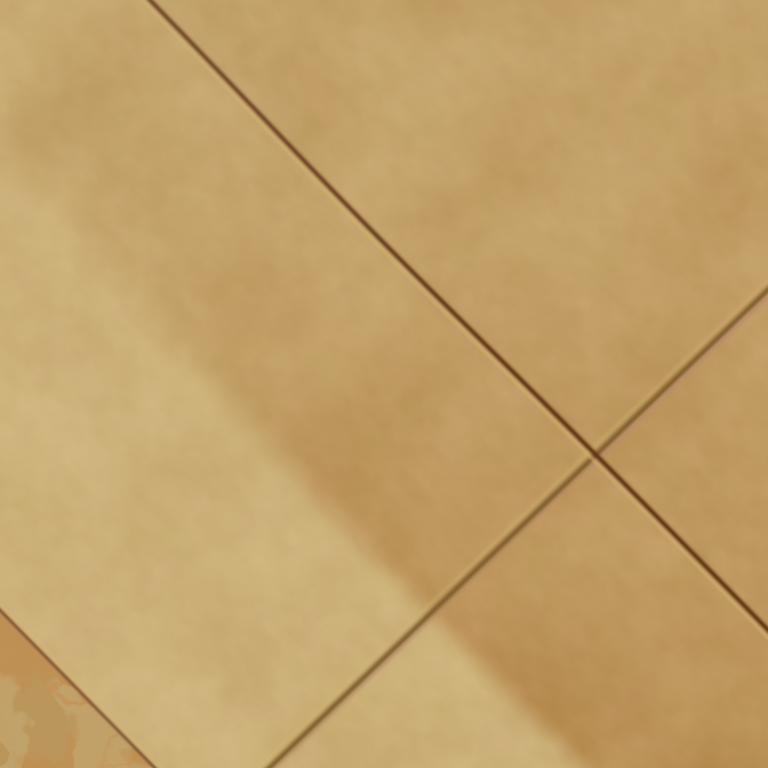
Write a Shadertoy shader that draws this texture.

```glsl
// Honey-coloured stone floor tiles laid diagonally, with a soft shadow edge and a marbled border.

// Layout: one axis runs across the long joints, the other along them
const vec2 ACROSS = vec2(0.714, 0.700);
const vec2 ALONG = vec2(0.690, -0.720);
const vec2 CROSSING = vec2(0.840, 0.2426);  // joint crossing on both axes
const vec2 TILE_SIZE = vec2(0.696, 1.100);
const float BORDER_EDGE = 0.144;
const vec2 SHADOW_EDGE = vec2(0.558, 0.540); // far end, near end
const float BOW = 0.0045;                    // slight sag of the long joints

// Joint half widths
const float LONG_WIDTH = 0.0035;
const float CROSS_WIDTH = 0.0046;
const float BORDER_WIDTH = 0.0026;

// Colours
const vec3 LIT_STONE = vec3(0.796, 0.686, 0.468);
const vec3 PALE_STONE = vec3(0.782, 0.667, 0.450);
const vec3 DEEP_STONE = vec3(0.712, 0.540, 0.310);
const vec3 LONG_JOINT_FAR = vec3(0.46, 0.29, 0.17);
const vec3 LONG_JOINT_NEAR = vec3(0.38, 0.21, 0.07);
const vec3 CROSS_JOINT = vec3(0.49, 0.36, 0.17);
const vec3 PINK_LIP = vec3(0.74, 0.56, 0.43);
const vec3 BRIGHT_LIP = vec3(0.83, 0.71, 0.45);
const vec3 BORDER_BASE = vec3(0.73, 0.59, 0.36);
const vec3 BORDER_RUST = vec3(0.76, 0.55, 0.31);
const vec3 BORDER_PALE = vec3(0.77, 0.67, 0.46);

const float MOTTLE = 0.085;
const float GRAIN = 0.036;

float hash(vec2 p) {
    vec3 q = fract(vec3(p.xyx) * 0.1031);
    q += dot(q, q.yzx + 33.33);
    return fract((q.x + q.y) * q.z);
}

float noise(vec2 p) {
    vec2 i = floor(p), f = fract(p);
    f = f * f * f * (f * (f * 6.0 - 15.0) + 10.0);
    return mix(mix(hash(i), hash(i + vec2(1, 0)), f.x),
               mix(hash(i + vec2(0, 1)), hash(i + vec2(1, 1)), f.x), f.y);
}

float fbm(vec2 p) {
    float sum = 0.0, amp = 0.5;
    for (int i = 0; i < 4; i++) {
        sum += amp * noise(p);
        p = mat2(1.6, 1.2, -1.2, 1.6) * p + 7.3;
        amp *= 0.5;
    }
    return sum;
}

// Soft line profile: 1 on the line, fading over its width
float band(float d, float width) {
    return exp(-pow(abs(d) / width, 2.0));
}

// Signed distance to the nearest of a set of evenly spaced lines
float repeatLine(float x, float spacing) {
    return (fract(x / spacing + 0.5) - 0.5) * spacing;
}

// Polished stone, darkening toward the shadow edge and the lower right
vec3 tileColor(vec2 p, vec2 axis) {
    float reach = smoothstep(-0.7, 0.4, axis.y);
    float border = mix(SHADOW_EDGE.x, SHADOW_EDGE.y, reach);
    float beyond = axis.x - border + 0.014 * (fbm(p * 7.0) - 0.47);
    float softness = mix(0.045, 0.024, reach);
    float shadow = smoothstep(-softness, softness, beyond);
    float depth = 0.36 + 0.38 * axis.y + 0.48 * reach * exp(-max(beyond, 0.0) / 0.14);
    vec3 shaded = mix(PALE_STONE, DEEP_STONE, clamp(depth, 0.0, 1.0));
    vec3 col = mix(LIT_STONE, shaded, shadow);

    // Broad clouds plus fine grain, with a slight drift in hue
    float cloud = fbm(axis * 9.0 + 3.0) - 0.47;
    float grain = fbm(axis * vec2(58.0, 44.0) + 20.0) - 0.47;
    float tint = noise(axis * 30.0 + 50.0) - 0.5;
    col += cloud * MOTTLE * vec3(0.75, 1.0, 1.1);
    col += tint * vec3(0.006, -0.004, 0.008);
    return col + grain * GRAIN * vec3(0.8, 0.9, 1.1);
}

// Marbled border with soft rusty clouds, pale flakes and broken veins
vec3 borderColor(vec2 p) {
    vec2 warped = p + 0.05 * vec2(fbm(p * 18.0), fbm(p * 18.0 + 9.0));
    float rust = smoothstep(0.35, 0.65, fbm(warped * 12.0));
    float pale = smoothstep(0.50, 0.60, noise(warped * 26.0 + 4.0));
    float vein = band(fbm(warped * 15.0 + 12.0) - 0.5, 0.03) * noise(p * 20.0);
    vec3 col = mix(BORDER_BASE, BORDER_RUST, 0.6 * rust);
    col = mix(col, BORDER_PALE, 0.6 * pale);
    return mix(col, BORDER_RUST, 0.7 * vein);
}

void mainImage(out vec4 fragColor, in vec2 fragCoord) {
    vec2 p = fragCoord / iResolution.xy;
    float pixel = 1.0 / min(iResolution.x, iResolution.y);
    vec2 axis = vec2(dot(p, ACROSS), dot(p, ALONG));
    vec3 col = tileColor(p, axis);

    // Cross joints: faint upper lip, pink lower lip, olive core
    float cross = repeatLine(axis.y - CROSSING.y, TILE_SIZE.y);
    float pinkness = mix(0.35, 0.80, smoothstep(0.7, 0.95, axis.x));
    col = mix(col, BRIGHT_LIP, 0.35 * band(cross + 0.009, 0.004));
    col = mix(col, CROSS_JOINT, 0.90 * band(cross + 0.0005, CROSS_WIDTH));
    col = mix(col, PINK_LIP, pinkness * band(cross - 0.0055, 0.0032));

    // Long joints: dark core with a bright lip on the lower left
    float sag = BOW * band(axis.y + 0.17, 0.28);
    float side = repeatLine(axis.x - CROSSING.x + sag, TILE_SIZE.x);
    float inField = step(BORDER_EDGE + 0.1, axis.x);
    vec3 core = mix(LONG_JOINT_FAR, LONG_JOINT_NEAR, smoothstep(-0.5, 0.2, axis.y));
    col = mix(col, BRIGHT_LIP, 0.55 * inField * band(side + 0.0068, 0.003));
    col = mix(col, core, 0.96 * inField * band(side, LONG_WIDTH));

    // Border strip and its thin seam
    float edge = axis.x - BORDER_EDGE;
    col = mix(borderColor(p), col, smoothstep(-pixel, pixel, edge));
    col = mix(col, BRIGHT_LIP, 0.5 * band(edge - 0.005, 0.003));
    col = mix(col, LONG_JOINT_FAR, 0.75 * band(edge, BORDER_WIDTH));

    fragColor = vec4(clamp(col, 0.0, 1.0), 1.0);
}
```
